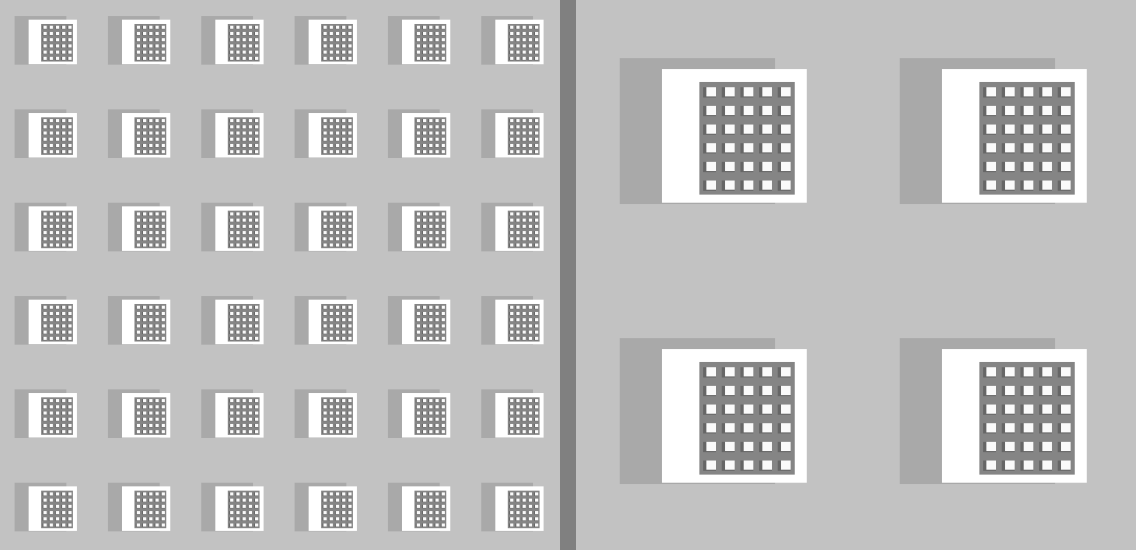
Left: the whole. Right: its middle third, enlarged.
Give the GLSL for this pattern, as a Shadertoy shader.

```glsl
// Rows of white panels with perforated grey grids and flat offset shadows
#define COLUMNS 6.0
#define TILE 128.0
#define PITCH 8.53
#define GROUND vec3(0.76)
#define SHADOW vec3(0.664)
#define PANEL vec3(1.0)
#define GRID vec3(0.52)
#define RECESS vec3(0.40)
#define HOLE vec3(0.98)

// Share of a square pixel footprint covered by an axis-aligned box
float boxCover(vec2 p, vec2 lo, vec2 hi, float footprint) {
    vec2 overlap = min(hi, p + 0.5 * footprint) - max(lo, p - 0.5 * footprint);
    overlap = clamp(overlap / footprint, 0.0, 1.0);
    return overlap.x * overlap.y;
}

// Grid plate pierced by regular square openings with shaded inner edges
vec3 gridColor(vec2 p, float footprint) {
    vec2 cell = mod(p - vec2(57.2, 33.1), PITCH);
    float recess = boxCover(cell, vec2(0.9, 2.2), vec2(6.8, 6.9), footprint);
    float hole = boxCover(cell, vec2(2.4, 2.2), vec2(6.8, 6.4), footprint);

    // The hole lies wholly inside the recess, so coverages combine exactly
    return GRID + (RECESS - GRID) * (recess - hole) + (HOLE - GRID) * hole;
}

void mainImage(out vec4 fragColor, in vec2 fragCoord) {
    // Tile units, measured rightward and downward from the top left
    float footprint = COLUMNS * TILE / iResolution.x;
    vec2 fromTop = vec2(fragCoord.x, iResolution.y - fragCoord.y);
    vec2 p = mod(fromTop * footprint, TILE);

    // Layers from back to front
    float shadow = boxCover(p, vec2(20.0, 22.0), vec2(91.0, 88.7), footprint);
    float panel = boxCover(p, vec2(39.3, 27.0), vec2(105.5, 88.1), footprint);
    float grid = boxCover(p, vec2(56.4, 32.9), vec2(100.0, 84.4), footprint);

    vec3 color = mix(GROUND, SHADOW, shadow);
    color = mix(color, PANEL, panel);
    color = mix(color, gridColor(p, footprint), grid);
    fragColor = vec4(color, 1.0);
}
```
